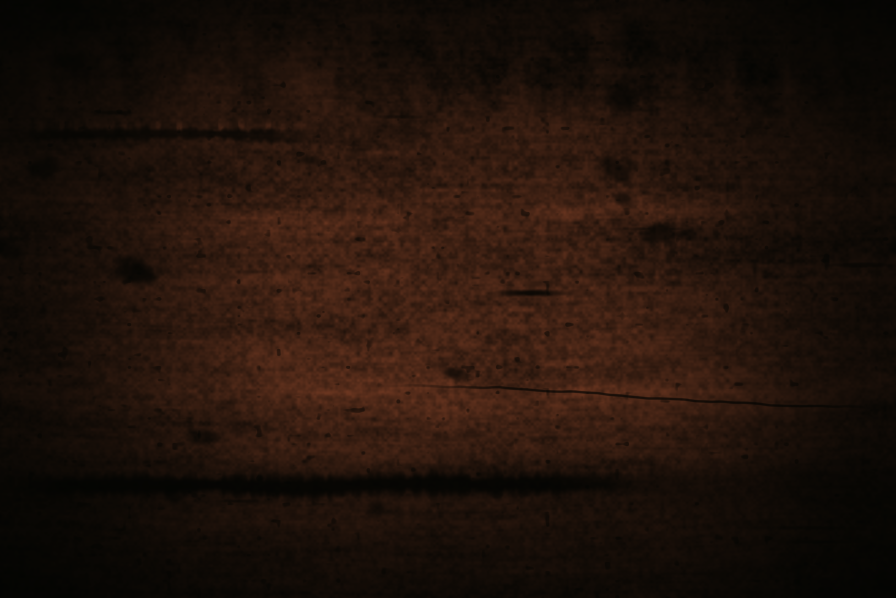
Reproduce this texture procedurally as a WebGL 2 fragment shader.

```glsl
#version 300 es
precision highp float;
// Dark, worn wooden board: wrapped value noise stretched along x gives the grain,
// finer noise the leathery speckle; grooves, a crack and blots are cut into it
// by distance functions, and a soft vignette darkens the border.

uniform vec2 u_resolution;
out vec4 fragColor;

const float BASE_TONE = 0.235;        // red level of the lit centre
const float MOTTLE = 0.85;            // contrast of broad patches
const float FIBER = 0.95;             // contrast of lengthwise grain
const float SPECKLE = 0.80;           // contrast of fine speckle
const float RIPPLE = 1.5;             // contrast of the cross figure
const vec2 VIGNETTE_FLOOR = vec2(0.25, 0.24);
const vec2 VIGNETTE_REACH = vec2(0.38, 0.40);
const float LOW_GROOVE_Y = 0.188;
const float HIGH_GROOVE_Y = 0.775;
const float HIGH_BAND_Y = 0.643;
const float LOW_BAND_Y = 0.350;
const int SMUDGES = 16;
const int SLITS = 7;
const float TAU = 6.2831853;

float hash(vec2 p) {
  return fract(sin(dot(p, vec2(127.1, 311.7))) * 43758.5453);
}

// Value noise that repeats after a whole number of cells
float noise(vec2 uv, vec2 cells) {
  vec2 p = uv * cells, i = floor(p), f = p - i;
  f = f * f * (3.0 - 2.0 * f);
  vec2 a = mod(i, cells), b = mod(i + 1.0, cells);
  return mix(mix(hash(a), hash(vec2(b.x, a.y)), f.x),
             mix(hash(vec2(a.x, b.y)), hash(b), f.x), f.y);
}

float fbm(vec2 uv, vec2 cells, int octaves) {
  float sum = 0.0, amp = 1.0, total = 0.0;
  for (int k = 0; k < octaves; k++) {
    sum += amp * noise(uv, cells);
    total += amp;
    amp *= 0.6;
    cells *= 2.0;
  }
  return sum / total;
}

// Soft window that rises at a..b and falls at c..d
float span(float x, float a, float b, float c, float d) {
  return smoothstep(a, b, x) * (1.0 - smoothstep(c, d, x));
}

float band(float y, float center, float width) {
  float d = (y - center) / width;
  return exp(-d * d);
}

// Ragged ellipse with wrapped distance
float blot(vec2 uv, vec2 center, vec2 radius, float rag) {
  vec2 d = fract(uv - center + 0.5) - 0.5;
  return 1.0 - smoothstep(0.25, 1.15, length(d / radius) + rag);
}

// Groove whose rims are frayed by short cross fibres
float groove(vec2 uv, float y, float width) {
  float bend = 0.012 * (noise(vec2(uv.x, 0.3), vec2(9.0, 3.0)) - 0.5);
  float fray = fbm(vec2(uv.x, 0.7), vec2(110.0, 5.0), 2);
  float w = width * (0.35 + 1.3 * fray);
  return 1.0 - smoothstep(0.2 * w, w, abs(uv.y - y - bend));
}

void main() {
  vec2 uv = gl_FragCoord.xy / u_resolution;

  // Broad patches, grain and speckle
  float mottle = fbm(uv, vec2(5.0, 7.0), 4);
  float warp = fbm(uv, vec2(4.0, 6.0), 2) - 0.5;
  vec2 grainUv = uv + vec2(0.0, 0.035 * warp);
  float fiber = 0.6 * fbm(grainUv, vec2(3.0, 24.0), 3)
              + 0.4 * fbm(grainUv, vec2(14.0, 120.0), 2);
  float speckle = fbm(uv, vec2(165.0, 110.0), 2);
  float light = 1.0 + MOTTLE * (mottle - 0.5) + FIBER * (fiber - 0.5)
              + SPECKLE * (speckle - 0.5);

  // Slanted cross figure along the upper part
  vec2 rippleUv = uv + vec2(0.018 * sin(TAU * uv.y), 0.0);
  float figure = fbm(rippleUv, vec2(30.0, 7.0), 3) - 0.5;
  light += RIPPLE * figure * span(uv.y, 0.74, 0.88, 0.93, 1.0);

  // Pale lengthwise bands
  float patchy = fbm(uv, vec2(16.0, 22.0), 3);
  float highSpan = 0.25 + 0.75 * span(uv.x, 0.58, 0.72, 0.80, 0.95);
  light += 0.95 * patchy * highSpan * band(grainUv.y, HIGH_BAND_Y, 0.024);
  light += 0.55 * patchy * band(grainUv.y, LOW_BAND_Y, 0.045);

  // Frayed grooves; the upper one has pale bristles
  float lowCut = groove(uv, LOW_GROOVE_Y, 0.024) * span(uv.x, 0.0, 0.08, 0.60, 0.80);
  float shade = band(uv.y, LOW_GROOVE_Y, 0.035);
  float highSpread = span(uv.x, 0.0, 0.06, 0.28, 0.38);
  float highCut = groove(uv, HIGH_GROOVE_Y, 0.014) * highSpread;
  float bristle = smoothstep(0.45, 0.8, noise(uv, vec2(130.0, 34.0)));
  light += 0.7 * bristle * highSpread * band(uv.y, HIGH_GROOVE_Y + 0.012, 0.011);
  light *= (1.0 - 0.35 * shade) * (1.0 - 0.85 * lowCut) * (1.0 - 0.65 * highCut);

  // Thin wandering crack
  float crackY = 0.338 + 0.018 * cos(TAU * (uv.x - 0.45))
               + 0.012 * (fbm(vec2(uv.x, 0.1), vec2(18.0, 3.0), 3) - 0.5);
  float crack = 1.0 - smoothstep(0.0006, 0.0034, abs(uv.y - crackY));
  light *= 1.0 - 0.7 * crack * span(uv.x, 0.40, 0.60, 0.90, 1.0);

  // Scattered smudges and slits, with one larger knot and one long slit
  float rag = 1.5 * (fbm(uv, vec2(36.0, 30.0), 3) - 0.4);
  float stain = 0.8 * blot(uv, vec2(0.16, 0.545), vec2(0.045, 0.04), rag);
  stain = max(stain, 0.85 * blot(uv, vec2(0.593, 0.51), vec2(0.046, 0.008), 0.5 * rag));
  for (int k = 0; k < SMUDGES; k++) {
    vec2 id = vec2(float(k), 3.0);
    vec2 center = vec2(hash(id), hash(id + 7.0));
    vec2 radius = vec2(0.018, 0.016) * (0.6 + 1.3 * hash(id + 13.0));
    stain = max(stain, 0.6 * blot(uv, center, radius, rag));
  }
  for (int k = 0; k < SLITS; k++) {
    vec2 id = vec2(float(k), 31.0);
    vec2 center = vec2(hash(id), hash(id + 5.0));
    vec2 radius = vec2(0.03 + 0.05 * hash(id + 9.0), 0.005);
    stain = max(stain, 0.5 * blot(uv, center, radius, 0.5 * rag));
  }
  float pits = smoothstep(0.74, 0.9, fbm(uv, vec2(90.0, 70.0), 2));
  light *= (1.0 - stain) * (1.0 - 0.5 * pits);

  // Vignette, flat at the border so that it tiles
  vec2 edge = smoothstep(vec2(0.0), VIGNETTE_REACH, min(uv, 1.0 - uv));
  vec2 fade = mix(VIGNETTE_FLOOR, vec2(1.0), edge);
  float tone = 0.012 + BASE_TONE * fade.x * fade.y * max(light, 0.06);

  // Warm brown ramp, linear in the red level
  fragColor = vec4(tone, 0.010 + 0.48 * tone, 0.004 + 0.29 * tone, 1.0);
}
```
